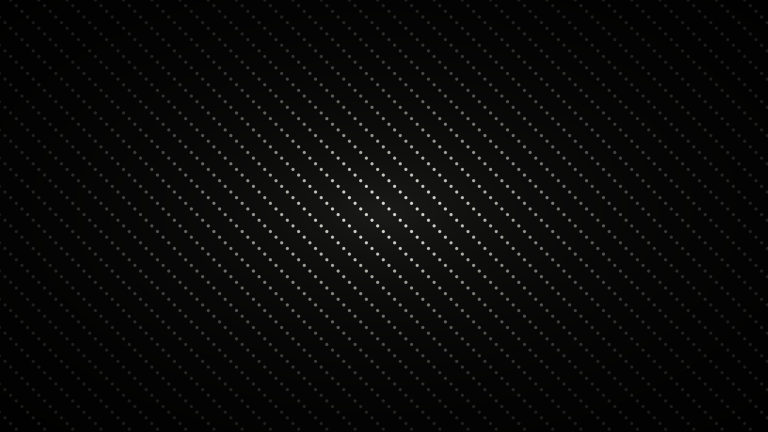
A Shadertoy shader for this background:

```glsl
// Black backdrop with diagonal rows of tiny dots, lit by a soft oval glow.

// Coverage of one dot per grid cell, kept only on every fifth diagonal.
float diagonalDots(vec2 p, float pixel) {
    const float cellSize = 0.01307;
    vec2 grid = (p - vec2(-0.0016, 0.0294)) / cellSize;
    vec2 cell = floor(grid + 0.5);
    float diagonal = mod(cell.x + cell.y + 0.5, 5.0);
    float onRow = 1.0 - step(1.0, diagonal);
    float edge = length(grid - cell) * cellSize - 0.0036;
    return onRow * (1.0 - smoothstep(-0.7 * pixel, 0.7 * pixel, edge));
}

void mainImage(out vec4 fragColor, in vec2 fragCoord) {
    // Centred position in canvas heights
    vec2 p = (fragCoord - 0.5 * iResolution.xy) / iResolution.y;

    // Oval distance from the light, stretched to the canvas shape
    vec2 oval = (p - vec2(0.0, 0.01)) * vec2(iResolution.y / iResolution.x, 1.0);
    float d = length(oval);

    // Warm grey glow fading to black
    vec3 color = vec3(0.105, 0.104, 0.099) * exp(-4.4 * d);

    // Dots brighten towards the light
    float dotLight = 0.1 + 0.75 * exp(-14.0 * d * d);
    vec3 dotColor = vec3(1.0, 1.0, 0.97) * dotLight;
    color = mix(color, dotColor, diagonalDots(p, 1.0 / iResolution.y));

    fragColor = vec4(color, 1.0);
}
```
